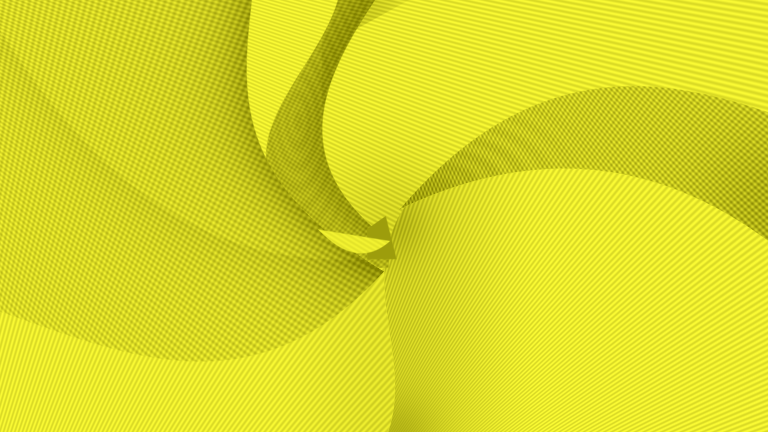
A Shadertoy shader for this background:

```glsl
const vec3 LEMON = vec3(0.98, 0.98, 0.20);
const vec3 OLIVE = vec3(0.50, 0.50, 0.00);
const float TAU = 6.2831853;

// Cubic through four values evenly spaced over t = 0..1
float cubic(float t, vec4 v) {
    t *= 3.0;
    float a = t - 1.0, b = t - 2.0, c = t - 3.0;
    return dot(v, vec4(-a * b * c / 6.0, t * b * c / 2.0, -t * a * c / 2.0, t * a * b / 6.0));
}

// Antialiased coverage of a signed distance, positive inside
float fill(float d, float pixel) {
    return smoothstep(-pixel, pixel, d);
}

// Fine rays from a centre, in -1..1, faded where too dense to resolve
float fan(vec2 p, vec2 centre, float count, float pixel) {
    vec2 q = p - centre;
    float density = count * pixel / length(q);
    return cos(TAU * count * atan(q.y, q.x)) * (1.0 - smoothstep(0.3, 0.62, density));
}

// Soft round shadow
float glow(vec2 p, vec2 centre, float radius) {
    vec2 q = (p - centre) / radius;
    return exp(-dot(q, q));
}

void mainImage(out vec4 fragColor, in vec2 fragCoord) {
    vec2 p = fragCoord / iResolution.y;
    float pixel = 1.0 / iResolution.y;
    vec2 hub = vec2(0.91, 0.48);

    // Edges of the folded sheets
    float bandTop = cubic((p.x - 0.926) / 0.852, vec4(0.516, 0.744, 0.800, 0.740));
    float bandBottom = cubic((p.x - 0.926) / 0.852, vec4(0.516, 0.603, 0.584, 0.442));
    float seam = cubic((0.44 - p.y) / 0.44, vec4(0.900, 0.893, 0.912, 0.898));
    float ribbonLeft = cubic((1.0 - p.y) / 0.372, vec4(0.782, 0.722, 0.648, 0.616));
    float ribbonRight = cubic((1.0 - p.y) / 0.516, vec4(0.868, 0.773, 0.750, 0.852));
    float wingRight = cubic((1.0 - p.y) / 0.581, vec4(0.583, 0.572, 0.627, 0.815));
    float wingBottom = cubic(p.x / 0.889, vec4(0.279, 0.184, 0.179, 0.372));
    float wingFold = cubic(p.x / 0.880, vec4(0.930, 0.581, 0.426, 0.400));
    float sliverTop = mix(0.470, 0.442, (p.x - 0.729) / 0.174);
    float sliverBottom = cubic((p.x - 0.729) / 0.174, vec4(0.477, 0.428, 0.414, 0.442));

    // Line families shared by the sheets
    float falling = fan(p, vec2(-0.8, 1.4), 190.0, pixel);
    float rising = fan(p, vec2(0.65, -0.4), 108.0, pixel);
    float steep = fan(p, vec2(-0.4, -1.3), 165.0, pixel);

    // Upper sheet
    float ink = 0.13 + 0.13 * falling + 0.18 * glow(p, hub, 0.16);
    ink += 0.25 * fill(p.y - 0.93 - 0.55 * (p.x - 0.82), pixel) * (1.0 - smoothstep(0.85, 1.0, p.x));

    // Right band, darkest at its two ends
    float bandInk = 0.40 + 0.16 * fan(p, vec2(0.5, 1.7), 160.0, pixel)
        + 0.12 * fan(p, vec2(0.65, -0.4), 122.0, pixel);
    bandInk += 0.38 * glow(p, hub, 0.22) + 0.22 * glow(p, vec2(1.8, 0.52), 0.18);
    bandInk += 0.05 * sin(150.0 * length((p - vec2(1.02, 0.57)) * vec2(0.7, 1.2)))
        * glow(p, vec2(1.14, 0.65), 0.14);
    float band = fill(bandTop - p.y, pixel) * fill(p.y - bandBottom, pixel) * fill(p.x - 0.91, pixel);
    ink = mix(ink, bandInk, band);

    // Lower right sheet, shaded toward the seam
    float rightInk = 0.12 + 0.14 * rising + 0.24 * (1.0 - smoothstep(0.90, 1.28, p.x));
    rightInk += 0.22 * glow(p, vec2(0.92, -0.01), 0.09) + 0.22 * glow(p, hub, 0.08);
    ink = mix(ink, rightInk, fill(bandBottom - p.y, pixel) * fill(p.x - seam, pixel));

    // Lower left sheet
    float leftInk = 0.13 + 0.13 * steep + 0.10 * smoothstep(0.6, 0.9, p.x);
    ink = mix(ink, leftInk, fill(seam - p.x, pixel) * fill(0.44 - p.y, pixel));

    // Dark ribbon and the bright gap on its left
    float ribbonInk = 0.58 + 0.10 * fan(p, vec2(-0.2, 1.2), 125.0, pixel)
        + 0.08 * fan(p, vec2(0.1, -0.4), 130.0, pixel);
    ribbonInk += 0.20 * (1.0 - smoothstep(0.0, 0.09, ribbonRight - p.x));
    ribbonInk += 0.10 * fill(p.x - 0.745, pixel) * smoothstep(0.55, 0.9, p.y);
    ribbonInk += 0.03 * sin(220.0 * length((p - vec2(0.69, 0.72)) * vec2(1.4, 0.6)));
    float ribbon = fill(min(ribbonRight, 0.9) - p.x, pixel) * fill(p.y - 0.38, pixel);
    ink = mix(ink, ribbonInk, ribbon);
    float gap = fill(ribbonLeft - p.x, pixel) * fill(p.y - 0.6, pixel);
    ink = mix(ink, 0.11 + 0.12 * falling, gap);

    // Small fold at the hub
    float fold = fill(0.893 + 0.25 * (0.5 - p.y) - p.x, pixel)
        * fill(0.5 - 0.7 * (0.893 - p.x) - p.y, pixel)
        * fill(p.y - 0.40, pixel) * fill(p.x - 0.85, pixel);
    ink = mix(ink, 0.76, fold);

    // Left wing: crossed lines, a fold and a shaded rim
    float wingInk = 0.27 + 0.12 * fan(p, vec2(-1.2, 1.5), 175.0, pixel) + 0.11 * steep;
    float rim = max(wingRight - p.x, 0.0);
    wingInk += 0.36 * exp(-rim / 0.06) + 0.12 * exp(-rim / 0.25);
    float belowFold = wingFold - p.y;
    wingInk += 0.10 * fill(belowFold, pixel) * exp(-max(belowFold, 0.0) / 0.10);
    wingInk += 0.15 * glow(p, vec2(0.86, 0.37), 0.16);
    float wing = fill(min(wingRight, 0.889) - p.x, pixel) * fill(p.y - wingBottom, pixel);
    ink = mix(ink, wingInk, wing);

    // Bright sliver beneath the ribbon
    float sliver = fill(sliverTop - p.y, pixel) * fill(p.y - sliverBottom, pixel)
        * fill(p.x - 0.729, pixel) * fill(0.903 - p.x, pixel);
    ink = mix(ink, 0.12 + 0.06 * falling, sliver);

    fragColor = vec4(mix(LEMON, OLIVE, clamp(ink, 0.0, 1.0)), 1.0);
}
```
